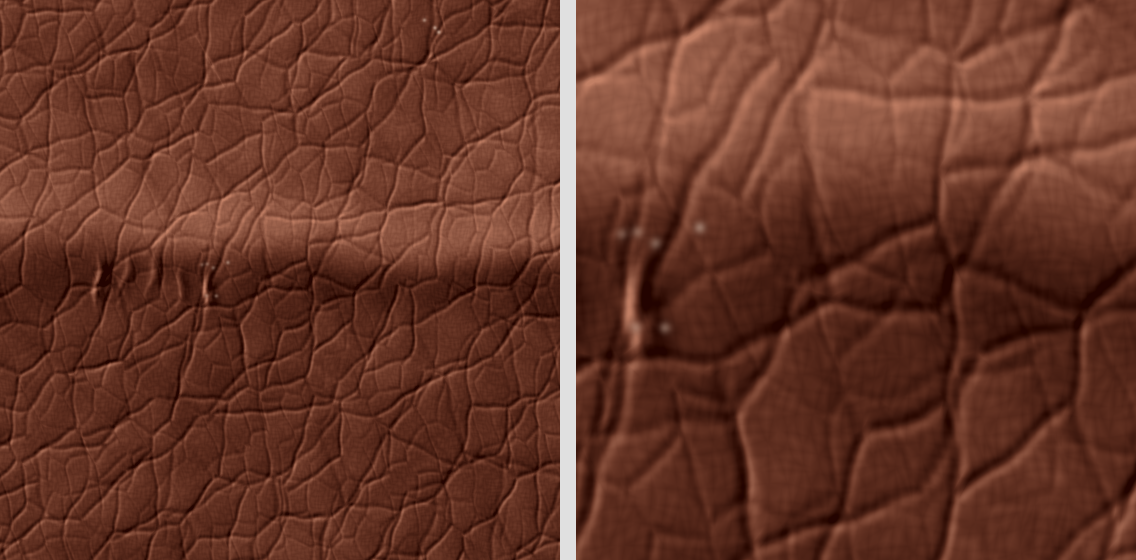
Left: the whole. Right: its middle third, enlarged.
This texture is drawn by a WebGL 1 fragment shader. Its source:

```glsl
precision highp float;
uniform vec2 u_resolution;

vec2 hash2(vec2 p) {
  return fract(sin(vec2(dot(p, vec2(127.1, 311.7)), dot(p, vec2(269.5, 183.3)))) * 43758.5);
}

float bump(float x) { return exp(-x * x); }

mat2 turn(float a) { return mat2(cos(a), -sin(a), sin(a), cos(a)); }

// Distance to the nearest border between cells
float cellEdge(vec2 p) {
  vec2 cell = floor(p), f = fract(p), nearest = vec2(0.0);
  float best = 9.0, border = 9.0;
  for (int j = -1; j <= 1; j++)
    for (int i = -1; i <= 1; i++) {
      vec2 g = vec2(float(i), float(j));
      vec2 r = g + 0.02 + 0.96 * hash2(cell + g) - f;
      if (dot(r, r) < best) { best = dot(r, r); nearest = r; }
    }
  for (int j = -2; j <= 2; j++)
    for (int i = -2; i <= 2; i++) {
      vec2 g = vec2(float(i), float(j));
      vec2 r = g + 0.02 + 0.96 * hash2(cell + g) - f;
      vec2 d = r - nearest;
      if (dot(d, d) > 0.0001) border = min(border, dot(0.5 * (r + nearest), normalize(d)));
    }
  return border;
}

// Hide relief: diagonal creases, upright creases, fine wrinkles and puffed cells
float relief(vec2 p) {
  vec2 q = p + 0.006 * sin(p.yx * vec2(23.0, 19.0) + vec2(1.0, 4.0))
             + 0.0016 * sin(p.yx * vec2(97.0, 113.0) + p * 40.0);
  float diagonal = cellEdge(turn(0.6) * q * vec2(7.0, 9.5) + 3.0) / 8.5;
  float upright = cellEdge(turn(-0.2) * q * vec2(12.0, 8.0) + 17.0) / 10.0;
  float wrinkle = cellEdge(turn(0.3) * q * vec2(24.0, 15.0) + 31.0) / 19.0;
  float patchy = 0.5 + 0.5 * sin(p.x * 17.0 + 2.0 * sin(p.y * 13.0)) * sin(p.y * 21.0 + p.x * 6.0);
  return 0.55 * smoothstep(0.0, 0.04, diagonal) + 0.3 * smoothstep(0.0, 0.03, upright)
       - (0.5 + 0.6 * patchy) * bump(diagonal / 0.0046)
       - (0.45 + 0.6 * (1.0 - patchy)) * bump(upright / 0.004)
       - (0.15 + 0.4 * patchy) * bump(wrinkle / 0.0034);
}

// Broad shading of the horizontal fold, with soft mottling
float foldTone(vec2 p) {
  float s = p.y - 0.555 + 0.028 * smoothstep(0.3, 0.8, p.x) - 0.007 * sin(p.x * 15.0);
  float strength = 0.65 + 0.35 * smoothstep(0.2, 0.6, p.x);
  float tone = mix(0.34, 0.47, smoothstep(-0.03, 0.03, s));
  tone += strength * 0.4 * bump((s - 0.055) / 0.055);
  tone += 0.17 * bump((s - 0.13) / 0.14);
  tone -= strength * 0.36 * bump((s + 0.035) / (s < -0.035 ? 0.07 : 0.045));
  tone += 0.09 * sin(p.x * 9.0 + 3.0 * p.y) * sin(p.y * 11.0 - p.x * 4.0);
  tone += 0.09 * sin(p.x * 31.0 + 2.0 * sin(p.y * 17.0)) * sin(p.y * 37.0 + 2.0 * sin(p.x * 21.0));
  return tone;
}

// Upright pinched slivers along the fold
float puckers(vec2 p) {
  float tone = 0.0;
  for (int i = 0; i < 5; i++) {
    float n = float(i);
    vec2 h = hash2(vec2(n, 41.0));
    vec2 q = p - vec2(0.172 + 0.049 * n, 0.48 + 0.045 * h.y);
    q.x -= (0.05 + 0.5 * h.x) * q.y + 0.003 * sin(q.y * 90.0 + n);
    float power = mod(n, 4.0) < 0.5 ? 1.3 : 0.6;
    float taper = bump(q.y / (0.026 + 0.02 * h.y));
    tone += power * taper * (bump(q.x / (0.002 + 0.004 * taper)) - 0.6 * bump((q.x - 0.013) / 0.01));
  }
  return tone;
}

// Pale specks beside the puckers and near the upper edge
float flecks(vec2 p) {
  float light = 0.0;
  for (int i = 0; i < 9; i++) {
    vec2 h = hash2(vec2(float(i), 7.0));
    vec2 c = i < 6 ? vec2(0.40, 0.50) + (h - 0.5) * vec2(0.12, 0.07)
                   : vec2(0.74, 0.95) + (h - 0.5) * vec2(0.10, 0.03);
    light += (0.2 + 0.5 * h.x) * bump(length(p - c) / 0.0035);
  }
  return light;
}

float scratch(vec2 p) {
  vec2 a = p - vec2(0.35, 0.935), b = vec2(0.05, -0.09);
  float along = clamp(dot(a, b) / dot(b, b), 0.0, 1.0);
  return bump((length(a - b * along) + 0.0015 * sin(along * 9.0)) / 0.0028);
}

void main() {
  vec2 p = gl_FragCoord.xy / u_resolution;
  vec2 toLight = vec2(-0.65, 0.76) * 0.0027;
  float slope = relief(p - toLight) - relief(p + toLight);

  float tone = foldTone(p) + puckers(p) + 0.28 * scratch(p);
  tone += slope * (slope > 0.0 ? 0.62 : 0.5) + 0.06 * (relief(p) - 0.3);

  // Woven grain of short level and upright threads
  vec2 w = p + 0.002 * sin(p.yx * 80.0);
  tone += 0.22 * (cellEdge(w * vec2(40.0, 120.0)) - 0.17);
  tone += 0.26 * (cellEdge(w * vec2(130.0, 45.0) + 9.0) - 0.17);

  vec3 umber = vec3(0.25, 0.10, 0.06), tan_ = vec3(0.57, 0.35, 0.27);
  float t = clamp(tone, 0.0, 1.0);
  vec3 color = mix(umber, tan_, clamp(tone, -0.35, 1.6));
  color -= vec3(0.0, 0.055, 0.065) * t * (1.0 - t);
  color = mix(color, vec3(0.85, 0.75, 0.68), clamp(flecks(p), 0.0, 0.8));
  gl_FragColor = vec4(color, 1.0);
}
```
